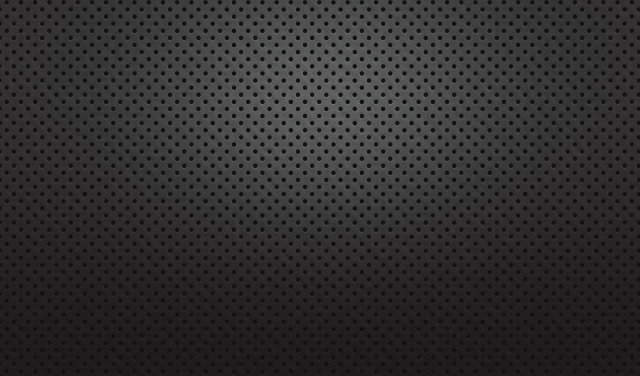
Write a WebGL 1 fragment shader that draws this pattern.

```glsl
precision highp float;
// Dark perforated metal sheet: staggered round holes under a soft spotlight.

uniform vec2 u_resolution;

// Lengths are fractions of the canvas height.
const float PITCH = 0.03778;            // spacing of holes within a row
const vec2 FIRST_HOLE = vec2(0.0178, 0.9933);
const float HOLE_RADIUS = 0.0058;
const float RIM_WIDTH = 0.0024;
const float RIM_GAIN = 0.26;
const vec2 RIM_DIRECTION = vec2(-0.29, -0.957);

const vec2 GLOW_CENTER = vec2(0.865, 0.74);
const vec2 GLOW_SIZE = vec2(0.46, 0.34);
const float GLOW_GAIN = 0.18;
const float BASE_BOTTOM = 0.110;
const float BASE_TOP = 0.188;

const vec3 DARK_TINT = vec3(1.04, 0.98, 0.985);
const vec3 LIGHT_TINT = vec3(0.995, 1.003, 1.0);
const vec3 HOLE_COLOR = vec3(0.080, 0.070, 0.074);

const float MOTTLE_SCALE = 75.0;
const float MOTTLE_GAIN = 0.14;
const float GRAIN_SCALE = 190.0;
const float GRAIN_GAIN = 0.07;

float hash(vec2 p) {
  vec3 q = fract(vec3(p.xyx) * 0.1031);
  q += dot(q, q.yzx + 33.33);
  return fract((q.x + q.y) * q.z);
}

float noise(vec2 p) {
  vec2 cell = floor(p);
  vec2 f = fract(p);
  f = f * f * (3.0 - 2.0 * f);
  float low = mix(hash(cell), hash(cell + vec2(1.0, 0.0)), f.x);
  float high = mix(hash(cell + vec2(0.0, 1.0)), hash(cell + vec2(1.0)), f.x);
  return mix(low, high, f.y);
}

// Offset from the nearest hole center (xy) and a random value for it (z).
vec3 nearestHole(vec2 pos) {
  vec2 p = (pos - FIRST_HOLE) / PITCH;
  vec2 idA = floor(p + 0.5);
  vec2 idB = floor(p) + 0.5;
  vec2 a = p - idA;
  vec2 b = p - idB;
  bool useA = dot(a, a) < dot(b, b);
  vec2 id = useA ? idA : idB;
  return vec3((useA ? a : b) * PITCH, hash(id * 2.0 + 200.0));
}

float spotlight(vec2 pos) {
  vec2 d = (pos - GLOW_CENTER) / GLOW_SIZE;
  float base = mix(BASE_BOTTOM, BASE_TOP, smoothstep(0.0, 0.8, pos.y));
  return base + GLOW_GAIN * exp(-dot(d, d));
}

// Uneven surface: embossed soft dents plus fine grain.
float surfaceWear(vec2 pos) {
  vec2 p = pos * MOTTLE_SCALE;
  float dents = noise(p) - noise(p + vec2(0.35, 0.45));
  float grain = noise(pos * GRAIN_SCALE + 17.0) - 0.5;
  return 1.0 + MOTTLE_GAIN * dents + GRAIN_GAIN * grain;
}

void main() {
  float pixel = 1.0 / u_resolution.y;
  vec2 pos = gl_FragCoord.xy * pixel;

  // Lit metal
  float light = spotlight(pos);
  vec3 tint = mix(DARK_TINT, LIGHT_TINT, smoothstep(0.13, 0.26, light));
  vec3 color = tint * light * surfaceWear(pos);

  // Bright lip on the lower edge of each hole
  vec3 hole = nearestHole(pos);
  float r = length(hole.xy);
  float facing = dot(hole.xy, RIM_DIRECTION) / max(r, 0.0001);
  float ring = 1.0 - smoothstep(0.0, RIM_WIDTH + 0.5 * pixel,
                                abs(r - HOLE_RADIUS - 0.5 * RIM_WIDTH));
  float lip = ring * (0.6 * facing + 0.15) * mix(0.7, 1.3, hole.z);
  color *= 1.0 + RIM_GAIN * lip;

  // Hole, a little lighter toward its lower wall
  float inside = 1.0 - smoothstep(-0.6 * pixel, 0.6 * pixel, r - HOLE_RADIUS);
  float wall = 1.0 - 0.2 * hole.y / HOLE_RADIUS;
  vec3 holeColor = HOLE_COLOR * wall * mix(0.9, 1.1, hole.z);
  color = mix(color, holeColor, inside);

  gl_FragColor = vec4(color, 1.0);
}
```
